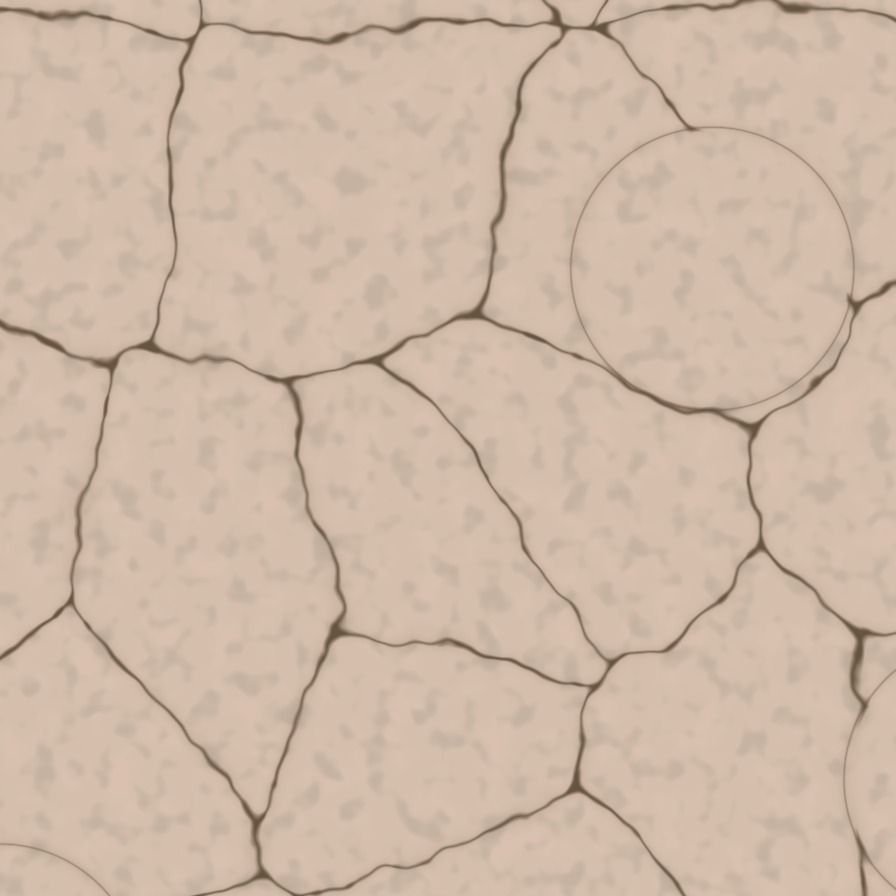
This texture is drawn by a Shadertoy shader. Its source:

```glsl
const vec3 STONE = vec3(0.837, 0.747, 0.676);
const vec3 GREY  = vec3(0.772, 0.698, 0.630);
const vec3 PINK  = vec3(0.862, 0.762, 0.692);
const vec3 CRACK = vec3(0.400, 0.330, 0.250);

vec2 hash2(vec2 p) {
    vec3 h = fract(p.xyx * vec3(0.1031, 0.1030, 0.0973));
    h += dot(h, h.yzx + 33.33);
    return fract((h.xx + h.yz) * h.zy);
}

float cornerSlope(vec2 cell, vec2 corner, vec2 f) {
    float angle = 6.2832 * hash2(cell + corner).x;
    return dot(vec2(cos(angle), sin(angle)), f - corner);
}

float gradientNoise(vec2 p) {
    p += 100.0;
    vec2 i = floor(p), f = fract(p);
    vec2 u = f * f * f * (f * (f * 6.0 - 15.0) + 10.0);
    float low  = mix(cornerSlope(i, vec2(0, 0), f), cornerSlope(i, vec2(1, 0), f), u.x);
    float high = mix(cornerSlope(i, vec2(0, 1), f), cornerSlope(i, vec2(1, 1), f), u.x);
    return mix(low, high, u.y);
}

vec2 wobble(vec2 p, float frequency, float amount) {
    vec2 q = p * frequency;
    return amount * vec2(gradientNoise(q), gradientNoise(q + vec2(37.0, 17.0)));
}

float smoothMin(float a, float b, float k) {
    float h = max(k - abs(a - b), 0.0) / k;
    return min(a, b) - 0.25 * h * h * k;
}

// Distance to the cell borders, with fillets where borders meet
float cellBorder(vec2 p, float scale, float fillet) {
    vec2 q = p * scale + 20.0;
    vec2 i = floor(q), f = fract(q);
    vec2 nearCell = vec2(0), nearest = vec2(0);
    float best = 8.0;
    for (int y = -1; y <= 1; y++)
    for (int x = -1; x <= 1; x++) {
        vec2 c = vec2(x, y);
        vec2 r = c + hash2(i + c) - f;
        float d = dot(r, r);
        if (d < best) { best = d; nearest = r; nearCell = c; }
    }
    float first = 8.0, second = 8.0;
    for (int y = -2; y <= 2; y++)
    for (int x = -2; x <= 2; x++) {
        if (x == 0 && y == 0) continue;
        vec2 c = nearCell + vec2(x, y);
        vec2 r = c + hash2(i + c) - f;
        float e = dot(0.5 * (nearest + r), normalize(r - nearest));
        second = min(second, max(first, e));
        first = min(first, e);
    }
    return smoothMin(first / scale, second / scale, fillet);
}

// Signed distance to round pebbles on a wide skewed lattice
float pebbles(vec2 p, vec2 origin, float radius) {
    mat2 lattice = mat2(0.305, -0.57, -0.795, -0.80);
    vec2 q = inverse(lattice) * (p - origin);
    return length(lattice * (q - round(q))) - radius;
}

vec3 mottledStone(vec2 p) {
    float grain = gradientNoise(p * 32.0) + 0.5 * gradientNoise(p * 64.0 + 9.0);
    float blush = gradientNoise(p * 26.0 + 51.0) + 0.4 * gradientNoise(p * 70.0 + 5.0);
    vec3 color = mix(STONE, PINK, 0.7 * smoothstep(0.0, 0.5, blush));
    return mix(color, GREY, smoothstep(-0.05, 0.6, grain));
}

float crackWidth(vec2 p) {
    float slow = smoothstep(-0.35, 0.45, gradientNoise(p * 13.0 + 3.0));
    float beads = smoothstep(0.1, 0.5, gradientNoise(p * 38.0 + 7.0));
    return 0.0008 + 0.0016 * slow + 0.0018 * beads;
}

void mainImage(out vec4 fragColor, in vec2 fragCoord) {
    vec2 p = fragCoord / iResolution.y;

    // Bent and kinked crack network, broken off at the pebbles
    vec2 bent = p + wobble(p, 5.0, 0.045) + wobble(p, 17.0, 0.014) + wobble(p, 45.0, 0.004);
    float pebble = pebbles(p, vec2(0.795, 0.70), 0.158);
    float crack = max(cellBorder(bent, 3.3, 0.013), -pebble) - crackWidth(p);

    // Thin pebble outlines, thickened where cracks touch them
    float outline = abs(pebble) + 0.0003;
    float d = smoothMin(crack, outline, 0.008);

    float line = 1.0 - smoothstep(-0.0030, 0.0036, d);
    float halo = 0.16 * exp(-max(d, 0.0) / 0.005);
    vec3 color = mix(mottledStone(p), CRACK, max(line, halo));
    fragColor = vec4(color, 1.0);
}
```
